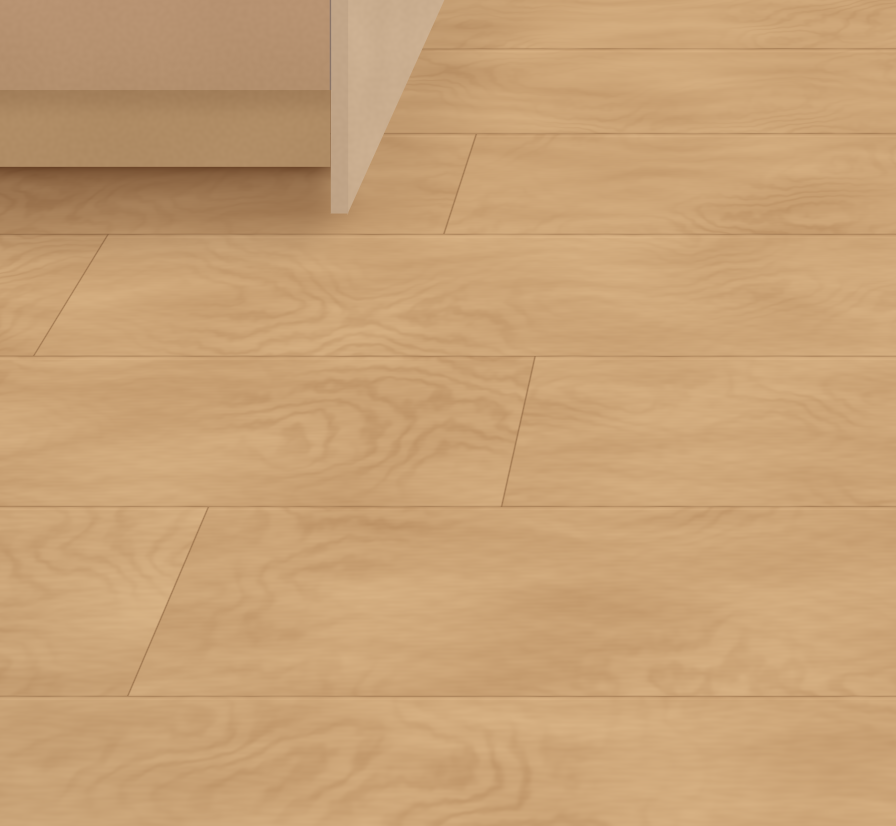
Reproduce this texture procedurally as a WebGL 2 fragment shader.

```glsl
#version 300 es
precision highp float;
// Pale oak plank floor in perspective, with the corner of a cabinet upper left.
// Screen points are projected to floor units (1 = plank width); each plank gets
// its own slice of ringed gradient noise, then seams, shade and cabinet go on top.

#define VANISH vec2(0.996, -1.13)   // vanishing point, y measured downwards
#define ROW_SCALE 14.962            // plank rows per unit of inverse depth
#define ROW_SHIFT 7.583
#define PLANK_LENGTH 0.9            // in units of x over depth
#define GRAIN_STRETCH 8.5           // x over depth to plank widths
#define SEAM_HALF 0.0007
#define RING_COUNT 44.0
#define RING_CONTRAST 0.34
#define OAK_LIGHT vec3(0.835, 0.685, 0.505)
#define OAK_DARK vec3(0.715, 0.545, 0.37)
#define SEAM_COLOR vec3(0.58, 0.42, 0.27)

uniform vec2 u_resolution;
out vec4 outColor;

// End joint of each row, nearest first; positive ones lie beyond the right edge.
const float JOINT[7] = float[7](0.2, -0.4265, -0.223, -0.612, -0.3245, 0.22, 0.25);

float hash(vec2 p) {
  return fract(sin(dot(p, vec2(127.1, 311.7))) * 43758.55);
}

float corner(vec2 cell, vec2 offset) {
  float angle = 6.2832 * hash(cell);
  return dot(vec2(cos(angle), sin(angle)), offset);
}

// Gradient noise, about -0.7 to 0.7
float noise(vec2 p) {
  vec2 i = floor(p), f = p - i;
  vec2 s = f * f * f * (f * (f * 6.0 - 15.0) + 10.0);
  vec2 e = vec2(1.0, 0.0);
  return mix(mix(corner(i, f), corner(i + e, f - e), s.x),
             mix(corner(i + e.yx, f - e.yx), corner(i + 1.0, f - 1.0), s.x), s.y);
}

// Coverage of a region from its signed distance
float cover(float d, float px) {
  return clamp(0.5 - d / px, 0.0, 1.0);
}

float line(float d, float px) {
  return 1.0 - smoothstep(SEAM_HALF - px, SEAM_HALF + px, abs(d));
}

// Darkness of the wood: cathedral rings in patches, straight streaks and fibres
float woodGrain(vec2 q, float depth) {
  float field = noise(q * vec2(0.65, 1.7)) + 0.25 * noise(q * vec2(1.9, 3.6) + 7.0);
  field += 0.045 * noise(q * vec2(8.0, 11.0)) + 0.02 * noise(q * vec2(19.0, 23.0));
  float wave = 0.5 + 0.5 * sin(RING_COUNT * field);
  float patches = smoothstep(-0.15, 0.4, noise(q * vec2(0.6, 1.3) + 31.0));
  float rings = (wave * wave - 0.375) * (0.15 + 0.85 * patches);
  float streaks = noise(vec2(q.x * 0.9, q.y * 9.0 + 2.0 * field));
  float fibres = noise(q * vec2(7.0, 52.0));
  float clouds = noise(q * vec2(0.8, 2.3) + 53.0);
  float detail = smoothstep(0.9, 1.9, depth);
  return RING_CONTRAST * rings * (0.5 + 0.5 * detail)
       + 0.3 * streaks + 0.16 * fibres * detail + 0.34 * clouds + 0.12 * patches;
}

vec3 floorColor(vec2 p, float px) {
  float depth = p.y - VANISH.y;
  float along = (p.x - VANISH.x) / depth;
  float across = ROW_SCALE / depth - ROW_SHIFT;
  float row = floor(across);
  float joint = JOINT[clamp(int(row) + 1, 0, 6)];
  float plank = floor((along - joint) / PLANK_LENGTH);

  float seed = hash(vec2(row + 11.0, plank + 5.0));
  vec2 q = vec2(along * GRAIN_STRETCH + 61.0 * seed, across + 17.0 * floor(23.0 * seed));
  float tone = 0.24 + 0.12 * (seed - 0.5) + woodGrain(q, depth);
  vec3 color = mix(OAK_LIGHT, OAK_DARK, clamp(tone, -0.15, 1.0));

  // Seams: screen distances to the long edges and to the end joint
  float edge = (across - round(across)) * depth * depth / ROW_SCALE;
  float end = (along - joint - PLANK_LENGTH * round((along - joint) / PLANK_LENGTH)) * depth;
  float wear = 0.72 + 0.5 * noise(vec2(p.x * 28.0, row * 3.7));
  color += 0.025 * line(edge + 0.0035, px);
  color = mix(color, SEAM_COLOR, line(edge, px) * wear * 0.72);
  return mix(color, SEAM_COLOR, line(end * 0.92, px) * 0.8);
}

// Darkening of the floor under and beside the cabinet
vec3 floorShade(vec2 p, float sideEdge) {
  float below = max(p.y - 0.202, 0.0);
  float reach = 1.0 - smoothstep(0.37, 0.45, p.x + 0.8 * max(below - 0.06, 0.0));
  float contact = 0.27 * exp(-below / 0.012) + 0.19 * (1.0 - smoothstep(0.01, 0.15, below));
  float beside = 0.07 * (1.0 - smoothstep(0.0, 0.15, p.x - sideEdge))
               * (1.0 - smoothstep(0.2, 0.34, p.y));
  return 1.0 - (contact * reach + beside) * vec3(0.9, 1.1, 1.25);
}

void main() {
  float px = 1.0 / u_resolution.y;
  vec2 p = gl_FragCoord.xy * px;
  p.y = 1.0 - p.y;

  float sideEdge = 0.538 - 0.4526 * p.y;
  vec3 color = floorColor(p, px) * floorShade(p, sideEdge);
  color *= 1.0 - 0.03 * smoothstep(0.5, 0.0, p.x) * smoothstep(0.4, 1.0, p.y);

  // Cabinet: drawer front over a recessed plinth
  float speckle = 0.012 * noise(p * 150.0) + 0.012 * noise(p * 9.0);
  vec3 drawer = mix(vec3(0.72, 0.575, 0.445), vec3(0.70, 0.56, 0.425), p.y / 0.109);
  vec3 plinth = mix(vec3(0.635, 0.495, 0.35), vec3(0.69, 0.55, 0.395), smoothstep(0.109, 0.15, p.y));
  vec3 front = mix(plinth, drawer, cover(p.y - 0.109, px));
  color = mix(color, front + speckle, cover(max(p.x - 0.4, p.y - 0.202), px));

  // End panel: receding side face, then its narrow front edge
  vec3 side = vec3(0.79, 0.68, 0.56) + speckle + 0.02 * noise(p * vec2(40.0, 14.0));
  color = mix(color, side, cover(max((p.x - sideEdge) * 0.91, 0.421 - p.x), px));
  vec3 lip = vec3(0.755, 0.645, 0.53) + speckle;
  color = mix(color, lip, cover(max(abs(p.x - 0.411) - 0.0105, p.y - 0.2585), px));
  float gap = line(p.x - 0.4, px) * cover(p.y - 0.109, px);
  color = mix(color, vec3(0.47, 0.43, 0.44), 0.7 * gap);

  outColor = vec4(color, 1.0);
}
```
